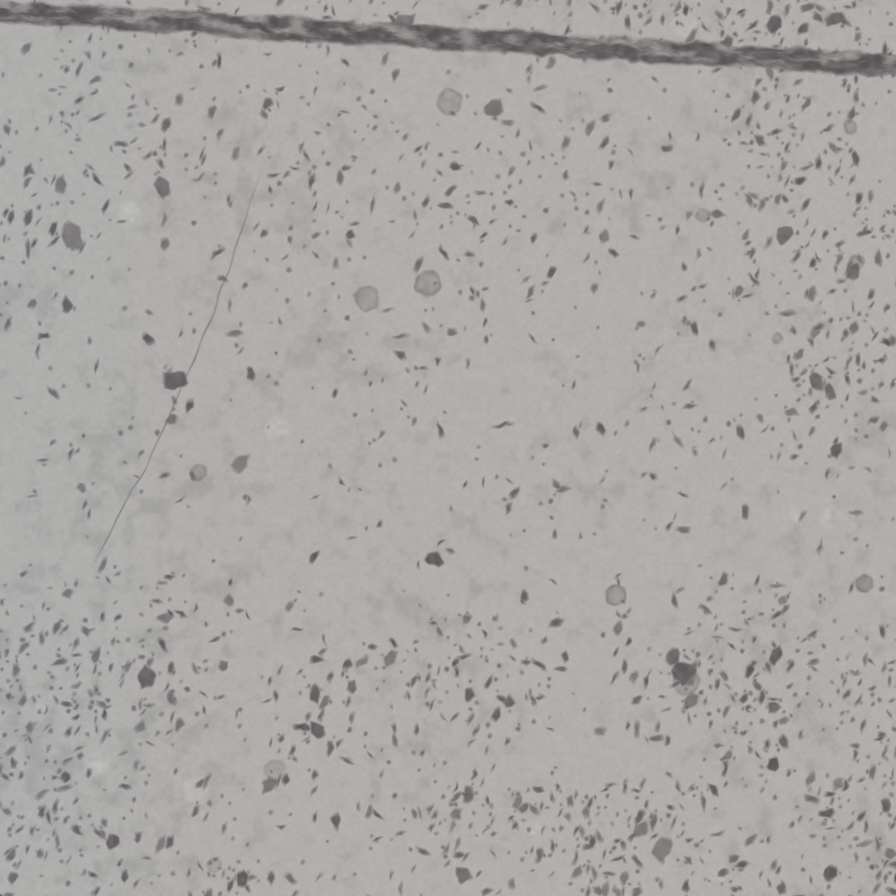
Write a Shadertoy shader that draws this texture.

```glsl
// Worn terrazzo slab: pale grey cement with scattered dark chips and specks,
// a few faded round pebbles, a rough dark joint near the top and a hairline crack.
// Chips are rounded random polygons in jittered grids, thinned by a density field.

const vec3 CEMENT = vec3(0.694, 0.684, 0.670);
const vec3 CEMENT_SHADE = vec3(0.648, 0.640, 0.628);
const vec3 CHIP = vec3(0.385, 0.370, 0.378);
const vec3 PEBBLE = vec3(0.490, 0.482, 0.470);
const vec3 PALE = vec3(0.765, 0.765, 0.755);
const vec3 JOINT_DARK = vec3(0.375, 0.355, 0.362);
const vec3 JOINT_LIGHT = vec3(0.580, 0.562, 0.556);
const float SOFTNESS = 0.0019;
const float GRAIN = 0.034;
const float JOINT_HEIGHT = 0.987;
const float JOINT_SLOPE = -0.060;
const float JOINT_HALF_WIDTH = 0.0125;
const float TAU = 6.2831853;

float hash(vec2 p) {
    vec3 q = fract(p.xyx * vec3(0.1031, 0.1030, 0.0973));
    q += dot(q, q.yzx + 33.33);
    return fract((q.x + q.y) * q.z);
}

vec2 hash2(vec2 p) { return vec2(hash(p + 17.3), hash(p + 61.7)); }

float noise(vec2 p) {
    vec2 i = floor(p), f = fract(p);
    f *= f * (3.0 - 2.0 * f);
    return mix(mix(hash(i), hash(i + vec2(1, 0)), f.x),
               mix(hash(i + vec2(0, 1)), hash(i + vec2(1, 1)), f.x), f.y);
}

float fbm(vec2 p) {
    float sum = 0.0, gain = 0.5;
    for (int i = 0; i < 4; i++) {
        sum += gain * noise(p);
        p = p * 2.03 + 11.7;
        gain *= 0.5;
    }
    return sum / 0.9375;
}

float softFill(float d) {
    float edge = max(SOFTNESS, 0.8 / iResolution.y);
    return 1.0 - smoothstep(-edge, edge, d);
}

float jointOffset(vec2 p) { return p.y - JOINT_HEIGHT - JOINT_SLOPE * p.x; }

// Chips crowd the bottom, the right edge and the strip beyond the joint.
float chipDensity(vec2 p) {
    float lower = 1.0 - smoothstep(0.15, 0.50, p.y);
    float right = smoothstep(0.74, 0.93, p.x) * smoothstep(0.40, 0.58, p.y);
    float upper = 0.42 * smoothstep(0.60, 0.78, p.y);
    float beyond = smoothstep(0.0, 0.01, jointOffset(p)) * smoothstep(0.5, 0.72, p.x);
    float cluster = mix(0.45, 1.45, smoothstep(0.25, 0.75, noise(p * 12.0 + 4.0)));
    return max(max(lower, right), max(max(upper, beyond), 0.26)) * cluster;
}

// Five-sided polygon blended with an ellipse; most lean steeply to the right.
float chipDistance(vec2 p, vec2 seed, float size, float aspect) {
    float lean = 2.0 * hash(seed + 5.1) - 1.0;
    float turn = 1.2 + 1.5 * lean * abs(lean);
    float c = cos(turn), s = sin(turn);
    p = vec2(c * p.x + s * p.y, (c * p.y - s * p.x) / aspect);
    float d = -1.0;
    for (int i = 0; i < 5; i++) {
        vec2 h = hash2(seed + float(i) * 7.9);
        float a = TAU * (float(i) + 0.6 * h.x) / 5.0;
        d = max(d, dot(p, vec2(cos(a), sin(a))) - size * mix(0.6, 1.0, h.y));
    }
    return mix(d, length(p) - 0.9 * size, 0.35) * aspect;
}

// Strongest chip coverage in one jittered grid.
float chipLayer(vec2 p, float cells, vec2 sizes, vec2 aspects, float amount) {
    float cover = 0.0;
    for (int k = 0; k < 9; k++) {
        vec2 id = floor(p * cells) + vec2(k % 3, k / 3) - 1.0;
        vec2 seed = id + cells * 3.7;
        vec2 center = (id + 0.05 + 0.9 * hash2(seed)) / cells;
        if (hash(seed + 29.0) > amount * chipDensity(center)) continue;
        vec2 h = hash2(seed + 43.0);
        float size = mix(sizes.x, sizes.y, h.x * h.x);
        float d = chipDistance(p - center, seed, size, mix(aspects.x, aspects.y, h.y));
        cover = max(cover, softFill(d) * mix(0.6, 1.0, hash(seed + 83.0)));
    }
    return cover;
}

// Faded round pebbles in x, pale worn spots in y.
vec2 roundSpots(vec2 p) {
    vec2 cover = vec2(0.0);
    for (int k = 0; k < 9; k++) {
        vec2 id = floor(p * 11.0) + vec2(k % 3, k / 3) - 1.0;
        vec2 center = (id + 0.15 + 0.7 * hash2(id + 150.0)) / 11.0;
        float pick = hash(id + 211.0);
        float radius = mix(0.006, 0.016, hash(id + 307.0));
        float d = length(p - center) - radius;
        float rim = 0.65 + 0.35 * smoothstep(-0.006, -0.001, d);
        if (pick < 0.11) cover.x = max(cover.x, softFill(d) * rim * mix(0.4, 1.0, pick / 0.11));
        if (pick > 0.90) cover.y = max(cover.y, 1.0 - smoothstep(-0.006, 0.003, d));
    }
    return cover;
}

void mainImage(out vec4 fragColor, in vec2 fragCoord) {
    vec2 uv = fragCoord / iResolution.xy;
    vec2 rough = uv + 0.0032 * (vec2(noise(uv * 140.0), noise(uv * 140.0 + 50.0)) - 0.5);

    // Cement with small stains and fine grain
    float stain = 0.4 * fbm(uv * 6.0) + 0.6 * fbm(uv * 55.0 + 9.0);
    vec3 color = mix(CEMENT, CEMENT_SHADE, smoothstep(0.50, 0.74, stain));
    color += vec3(-0.010, 0.0, 0.010) * (1.0 - smoothstep(0.0, 0.35, uv.x));
    color += GRAIN * (0.6 * noise(uv * 270.0) + 0.4 * noise(uv * 120.0) - 0.5);

    // Pebbles, worn spots, faint specks and chips
    vec2 spots = roundSpots(rough);
    float mottle = noise(uv * 170.0);
    color = mix(color, PALE, 0.7 * spots.y * mottle);
    color = mix(color, PEBBLE, spots.x * (0.5 + 0.5 * mottle));
    float specks = chipLayer(uv, 85.0, vec2(0.0016, 0.0034), vec2(0.6, 1.0), 0.30);
    float chips = chipLayer(rough, 62.0, vec2(0.0034, 0.0090), vec2(0.32, 0.60), 0.44);
    chips = max(chips, chipLayer(rough, 25.0, vec2(0.006, 0.012), vec2(0.4, 0.85), 0.30));
    chips = max(chips, chipLayer(rough, 11.0, vec2(0.011, 0.018), vec2(0.6, 0.95), 0.18));
    chips = max(chips, 0.8 * specks);
    color = mix(color, CHIP + 0.07 * (mottle - 0.5), chips);

    // Hairline crack, broken and fading at both ends
    float crackX = 0.105 + 0.43 * (uv.y - 0.37) - 0.014 * sin((uv.y - 0.37) * 7.5 + 3.14)
                 + 0.004 * (noise(vec2(uv.y * 40.0, 3.0)) - 0.5);
    float crack = softFill(abs(uv.x - crackX) * 0.91 - 0.0004);
    crack *= smoothstep(0.36, 0.39, uv.y) * (1.0 - smoothstep(0.70, 0.86, uv.y));
    color = mix(color, CHIP, crack * (0.35 + 0.65 * noise(uv * 60.0)));

    // Rough mottled joint with a darker lower lip
    float across = jointOffset(uv) + 0.010 * (fbm(uv * vec2(45.0, 60.0)) - 0.5);
    float streak = fbm(vec2(uv.x * 42.0, across * 130.0));
    float lip = smoothstep(-0.002, -0.009, across);
    vec3 joint = mix(JOINT_DARK, JOINT_LIGHT, smoothstep(0.32, 0.78, streak) * (1.0 - 0.4 * lip));
    joint += 0.08 * (noise(uv * 150.0) - 0.5);
    float jointCover = 1.0 - smoothstep(-0.004, 0.003, abs(across) - JOINT_HALF_WIDTH);
    color = mix(color, joint, jointCover);

    fragColor = vec4(color, 1.0);
}
```
